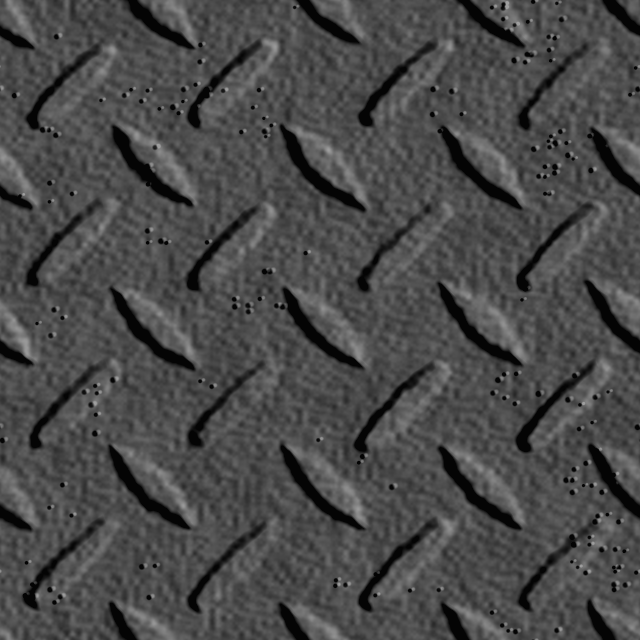
Reproduce this texture procedurally as a WebGL 1 fragment shader.

```glsl
precision highp float;
// Worn dark steel tread plate: two interleaved lattices of raised lugs leaning
// opposite ways, built as rounded lens distances and lit by embossing a height
// field along one light direction, with wrapping grain, mottling and pits.

uniform vec2 u_resolution;

#define REPEATS 4.0
#define LIGHT vec2(0.928, 0.371)
#define EMBOSS_STEP 0.02
#define STEEL 0.298
#define SHADOW_GAIN 1.0
#define GLINT_GAIN 0.29
#define TOP_LIFT 0.045
#define GRAIN 0.13
#define MOTTLE 0.06
#define PIT_GRID 110.0
#define PIT_CHANCE 0.09

float hash(vec2 p) {
  vec3 q = fract(p.xyx * vec3(0.1031, 0.1030, 0.0973));
  q += dot(q, q.yzx + 33.33);
  return fract((q.x + q.y) * q.z);
}

// Value noise that wraps after one canvas
float noise(vec2 uv, float period) {
  vec2 p = uv * period;
  vec2 cell = floor(p);
  vec2 f = p - cell;
  f *= f * (3.0 - 2.0 * f);
  vec2 a = mod(cell, period);
  vec2 b = mod(cell + 1.0, period);
  return mix(mix(hash(a), hash(vec2(b.x, a.y)), f.x),
             mix(hash(vec2(a.x, b.y)), hash(b), f.x), f.y);
}

// Lens with its long axis along y
float lensDistance(vec2 p, float halfLength, float halfWidth) {
  p = abs(p);
  float radius = (halfLength * halfLength + halfWidth * halfWidth) / (2.0 * halfWidth);
  float inset = radius - halfWidth;
  if ((p.y - halfLength) * inset > p.x * halfLength)
    return length(p - vec2(0.0, halfLength));
  return length(p + vec2(inset, 0.0)) - radius;
}

// Height of one lattice of lugs; lean is 1 for rising lugs, -1 for falling ones
float lugHeight(vec2 p, float lean) {
  float rising = step(0.0, lean);
  p -= 0.5 * rising;
  vec2 cell = floor(p + 0.5);
  vec2 id = mod(cell, REPEATS);
  vec2 seed = id + 17.0 * rising + 3.0;
  vec2 jitter = vec2(hash(seed), hash(seed + 41.0)) - 0.5;
  float size = 0.96 + 0.09 * hash(seed + 73.0);
  float drift = -0.05 * sin(6.2831853 * (id.x + 0.5) / REPEATS);
  vec2 q = p - cell - vec2(drift, -0.03) - 0.035 * jitter;
  q = vec2(q.x - lean * q.y, lean * q.x + q.y) * 0.7071;
  vec3 shape = mix(vec3(0.36, 0.10, 0.035), vec3(0.30, 0.03, 0.085), rising);
  float d = lensDistance(q, shape.x * size, shape.y * size) - shape.z;
  float strength = mix(0.95, 0.65 + 0.45 * hash(seed + 97.0), rising);
  return strength * smoothstep(0.0, mix(0.085, 0.07, rising), -d);
}

float plateHeight(vec2 p) {
  return lugHeight(p, 1.0) + lugHeight(p, -1.0);
}

// Sparse clustered pits: a dark hollow beside a pale rim
float pits(vec2 uv) {
  vec2 p = uv * PIT_GRID;
  vec2 base = floor(p);
  float tone = 0.0;
  for (int j = -1; j <= 1; j++) {
    for (int i = -1; i <= 1; i++) {
      vec2 cell = base + vec2(float(i), float(j));
      vec2 id = mod(cell, PIT_GRID);
      float cluster = smoothstep(0.66, 0.82, noise(id / PIT_GRID, 13.0));
      float present = step(hash(id + 211.0), PIT_CHANCE * cluster);
      vec2 q = p - cell - 0.25 - 0.5 * vec2(hash(id + 5.0), hash(id + 9.0));
      float radius = 0.3 + 0.25 * hash(id + 31.0);
      float hollow = 1.0 - smoothstep(0.4 * radius, 1.3 * radius, length(q));
      float rim = 1.0 - smoothstep(0.3 * radius, 1.2 * radius, length(q - 0.65 * LIGHT));
      tone += present * (0.22 * rim - 0.34 * hollow);
    }
  }
  return tone;
}

void main() {
  vec2 uv = gl_FragCoord.xy / u_resolution;

  // Slightly ragged lug outlines
  vec2 wobble = vec2(noise(uv, 60.0), noise(uv + 0.37, 60.0)) - 0.5;
  vec2 p = uv * REPEATS + 0.022 * wobble;

  // Relief lighting: deep shadows, softer glints
  vec2 offset = LIGHT * EMBOSS_STEP;
  float slope = plateHeight(p - offset) - plateHeight(p + offset);
  float tone = STEEL + slope * (slope < 0.0 ? SHADOW_GAIN : GLINT_GAIN);
  tone += TOP_LIFT * plateHeight(p);

  // Surface wear
  vec2 grainStep = offset / REPEATS;
  tone += GRAIN * (noise(uv - grainStep, 110.0) - noise(uv + grainStep, 110.0));
  tone += MOTTLE * (noise(uv, 22.0) - 0.5);
  tone += 0.6 * MOTTLE * (noise(uv, 230.0) - 0.5);
  tone += pits(uv);

  gl_FragColor = vec4(vec3(clamp(tone, 0.015, 0.62)), 1.0);
}
```
